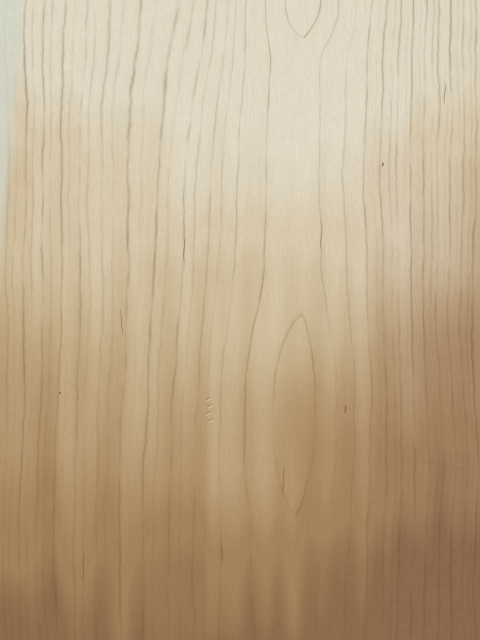
This texture is drawn by a WebGL 1 fragment shader. Its source:

```glsl
precision highp float;
uniform vec2 u_resolution;

const vec3 UMBER = vec3(0.555, 0.425, 0.30);
const vec3 TAN = vec3(0.645, 0.512, 0.355);
const vec3 HONEY = vec3(0.715, 0.602, 0.447);
const vec3 WHEAT = vec3(0.787, 0.705, 0.562);
const vec3 CREAM = vec3(0.848, 0.788, 0.677);
const vec3 IVORY = vec3(0.88, 0.85, 0.77);
const vec3 SAPWOOD = vec3(0.82, 0.83, 0.775);
const vec3 MAUVE_TINT = vec3(0.985, 0.98, 1.04);
const vec3 RING_TINT = vec3(0.82, 0.78, 0.71);
const vec3 MARK_COLOR = vec3(0.40, 0.28, 0.18);

const float HEART_X = 0.615;
const float ARCH_HEIGHT = 0.065;
const float ARCH_REACH = 0.10;
const float RING_WIDTH = 0.0017;
const float RING_SHADE = 0.032;
const float FAINT_RING = 0.45;
const float FIBER_CONTRAST = 0.016;
const float PORE_CONTRAST = 0.024;
const float CLOUD_CONTRAST = 0.13;
const float STREAK_CONTRAST = 0.18;
const float TONE_CONTRAST = 1.06;
const int MARK_COUNT = 10;
const int DENT_COUNT = 4;

float hash(vec2 p) {
  vec3 q = fract(p.xyx * vec3(0.1031, 0.1030, 0.0973));
  q += dot(q, q.yzx + 33.33);
  return fract((q.x + q.y) * q.z);
}

float corner(vec2 cell, vec2 offset) {
  float angle = 6.2832 * hash(cell);
  return dot(vec2(cos(angle), sin(angle)), offset);
}

// Gradient noise, roughly -0.7 to 0.7
float noise(vec2 p) {
  vec2 i = floor(p), f = fract(p);
  vec2 u = f * f * f * (f * (f * 6.0 - 15.0) + 10.0);
  vec2 e = vec2(1.0, 0.0);
  return mix(mix(corner(i, f), corner(i + e, f - e), u.x),
             mix(corner(i + e.yx, f - e.yx), corner(i + 1.0, f - 1.0), u.x), u.y);
}

float ramp(float a, float b, float t) {
  return clamp((t - a) / (b - a), 0.0, 1.0);
}

vec3 woodColor(float t) {
  vec3 c = mix(UMBER, TAN, ramp(0.02, 0.15, t));
  c = mix(c, HONEY, ramp(0.20, 0.37, t));
  c = mix(c, WHEAT, ramp(0.37, 0.52, t));
  c = mix(c, CREAM, ramp(0.52, 0.65, t));
  return mix(c, IVORY, ramp(0.71, 0.87, t));
}

// One family of broken lines: x = thin line, y = soft shade on its far side
vec2 ringLines(float phase, float density, float seed, float y, float px) {
  float ring = floor(phase + 0.5);
  float dist = (phase - ring) / density;
  float key = ring * 3.7 + seed;
  float along = noise(vec2(key, y * 5.0)) + 0.7 * noise(vec2(key * 1.4, y * 28.0));
  float strength = (0.4 + 0.6 * hash(vec2(ring, seed))) * clamp(0.7 + 1.1 * along, 0.1, 1.0);
  float width = RING_WIDTH + 0.3 * px;
  float line = exp(-dist * dist / (width * width));
  float shade = exp(-abs(dist) / mix(0.003, 0.014, step(0.0, dist)));
  return strength * vec2(line, shade);
}

// Growth rings around a pointed arch, with fainter rings between the outer ones
vec2 growthRings(vec2 p, float px) {
  float fromLean = p.x - 0.43;
  float x = p.x - 0.09 * p.y * p.y * exp(-fromLean * fromLean / 0.03);
  x += 0.020 * noise(p * vec2(4.0, 3.0) + 4.0) + 0.007 * noise(p * vec2(14.0, 9.0));
  x += 0.0025 * noise(p * vec2(20.0, 34.0) + 60.0) + 0.0012 * noise(p * vec2(90.0, 110.0));
  float d = x - HEART_X;
  float arch = smoothstep(0.38, 0.60, p.y) * (1.0 - smoothstep(0.90, 1.0, p.y))
             + 1.0 - smoothstep(0.08, 0.36, p.y);
  float away = length(vec2(d, 0.006));
  float lift = ARCH_HEIGHT * arch * exp(-away / ARCH_REACH);
  float r = away + lift;
  float side = smoothstep(-0.06, 0.06, d);
  float slope = mix(14.0, 18.0, side), bend = mix(12.0, 35.0, side);
  float phase = slope * r + bend * r * r - 0.75;
  float density = (slope + 2.0 * bend * r) * max(1.0 - lift / ARCH_REACH, 0.35);
  float seed = 7.0 + 9.0 * step(0.0, d);
  vec2 main = ringLines(phase, density, seed, p.y, px);
  vec2 faint = ringLines(phase + 0.42, density, seed + 31.0, p.y, px);
  return main + FAINT_RING * smoothstep(0.10, 0.18, away) * faint;
}

// Thin dark gum flecks and pin knots
float gumMarks(vec2 p, float aspect, float px) {
  float cover = 0.0;
  for (int i = 0; i < MARK_COUNT; i++) {
    float n = float(i);
    vec2 center = vec2(0.06 + 0.88 * fract(n * 0.618 + 0.13), 0.08 + 0.85 * fract(n * 0.29 + 0.04));
    float size = hash(vec2(n, 11.0));
    float halfLength = mix(0.003, 0.045, size * size);
    vec2 q = (p - center) * vec2(1.0, aspect);
    q.x += 0.006 * noise(vec2(n * 5.3, q.y * 32.0));
    float taper = 1.0 - ramp(0.0, halfLength, abs(q.y));
    float width = mix(0.002, 0.0008, size) * sqrt(taper);
    float mark = (1.0 - smoothstep(width - 0.5 * px, width + 0.7 * px, abs(q.x))) * smoothstep(0.0, 0.5, taper);
    cover = max(cover, mark * mix(0.7, 0.35, size));
  }
  return cover;
}

// Short slanted dents, lit on one edge
float dents(vec2 p, float aspect, float px) {
  float relief = 0.0;
  for (int i = 0; i < DENT_COUNT; i++) {
    float n = float(i);
    vec2 center = vec2(0.437 + 0.006 * (hash(vec2(n, 21.0)) - 0.5), 0.342 + 0.011 * n);
    vec2 q = (p - center) * vec2(1.0, aspect);
    float across = q.y - 0.5 * q.x;
    float body = 1.0 - smoothstep(0.003, 0.005 + px, abs(q.x));
    float lit = 1.0 - smoothstep(0.0, 0.001 + px, abs(across));
    float dark = 1.0 - smoothstep(0.0, 0.001 + px, abs(across - 0.003));
    relief += body * (lit - dark);
  }
  return relief;
}

void main() {
  vec2 p = gl_FragCoord.xy / u_resolution;
  float aspect = u_resolution.y / u_resolution.x;
  float px = 1.0 / u_resolution.x;

  // Broad light falloff, drifting bands and long streaks
  float fromMiddle = p.x - 0.5;
  float lowRight = smoothstep(0.6, 1.0, p.x) * (1.0 - smoothstep(0.45, 0.85, p.y));
  float tone = p.y + 0.06 - 0.8 * fromMiddle * fromMiddle * mix(0.2, 1.0, p.y);
  tone = 0.5 + TONE_CONTRAST * (tone - 0.5) - 0.11 * lowRight;
  tone += CLOUD_CONTRAST * noise(p * vec2(2.0, 6.0) + 17.0);
  tone += STREAK_CONTRAST * mix(1.0, 0.35, p.y) * noise(p * vec2(22.0, 1.8) + 31.0);
  vec3 color = woodColor(tone) * mix(vec3(1.0), MAUVE_TINT, lowRight);

  // Pale sapwood along the upper left edge
  float sapEdge = 0.05 * smoothstep(0.45, 1.0, p.y) + 0.008 * noise(vec2(2.0, p.y * 5.0));
  float sap = (1.0 - smoothstep(sapEdge - 0.025, sapEdge + 0.008, p.x)) * smoothstep(0.45, 0.7, p.y);
  color = mix(color, SAPWOOD, 0.8 * sap);

  // Growth rings, then fine fibres, pores and faint cross figure
  vec2 rings = growthRings(p, px) * (1.0 - 0.7 * sap);
  color *= 1.0 - RING_SHADE * rings.y;
  color *= mix(vec3(1.0), RING_TINT, rings.x * mix(0.4, 0.85, smoothstep(0.15, 0.75, p.y)));
  float fiber = noise(p * vec2(190.0, 24.0)) + 0.6 * noise(p * vec2(75.0, 7.0) + 50.0);
  float figure = noise(p * vec2(14.0, 120.0) + 80.0) * (0.2 + lowRight);
  float pores = noise(p * vec2(230.0, 110.0) + 120.0);
  color *= 1.0 + FIBER_CONTRAST * (fiber + figure) + PORE_CONTRAST * pores;

  color = mix(color, MARK_COLOR, gumMarks(p, aspect, px));
  color += 0.10 * dents(p, aspect, px);
  gl_FragColor = vec4(clamp(color, 0.0, 1.0), 1.0);
}
```
